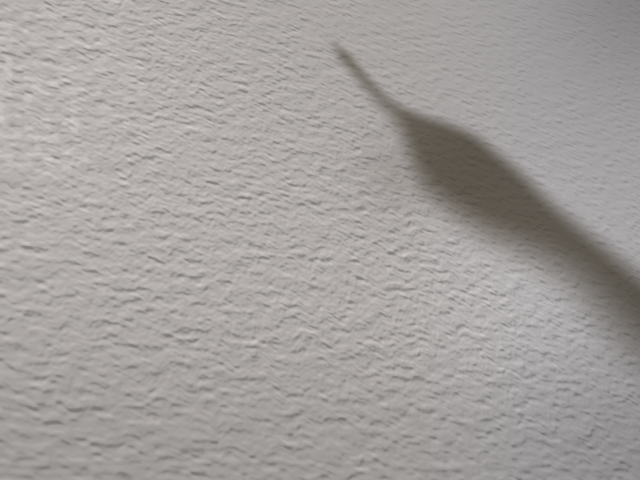
Write a Shadertoy shader that draws this texture.

```glsl
// Embossed pale wall covering seen at an angle, with a soft leaf-shaped shadow.

const vec3 WARM_GREY = vec3(1.022, 0.995, 0.980);
const vec3 COOL_GREY = vec3(1.010, 0.995, 1.005);
const vec3 SHADOW_TINT = vec3(0.56, 0.535, 0.485);

float hash(vec2 p) {
    return fract(sin(dot(p, vec2(127.1, 311.7))) * 43758.5453);
}

float valueNoise(vec2 p) {
    vec2 cell = floor(p);
    vec2 f = fract(p);
    f = f * f * f * (f * (f * 6.0 - 15.0) + 10.0);
    float low = mix(hash(cell), hash(cell + vec2(1.0, 0.0)), f.x);
    float high = mix(hash(cell + vec2(0.0, 1.0)), hash(cell + vec2(1.0, 1.0)), f.x);
    return mix(low, high, f.y);
}

float glow(vec2 p, vec2 center, float radius) {
    vec2 d = (p - center) / radius;
    return exp(-dot(d, d));
}

// Projects the canvas onto a wall receding to the upper right.
vec2 wallCoords(vec2 p) {
    return p / (1.0 - dot(p, vec2(0.20, 0.25)));
}

// Wrinkles stretched along the rows, with finer creases on top.
float wrinkleHeight(vec2 q, float detail) {
    q.y += 0.014 * (valueNoise(q * vec2(24.0, 14.0)) - 0.5);
    float broad = valueNoise(q * vec2(22.0, 58.0));
    float medium = valueNoise(q * vec2(47.0, 88.0) + vec2(q.y * 16.0, 7.3));
    float fine = valueNoise(q * vec2(95.0, 150.0) + vec2(q.y * -40.0, 31.7));
    return 0.85 * broad + 0.75 * medium + 0.50 * detail * fine;
}

// Slope towards the light, with narrow dark creases below the ridges.
float reliefTone(vec2 q, float detail) {
    vec2 lightStep = vec2(-0.003, 0.0085);
    float slope = wrinkleHeight(q - 0.5 * lightStep, detail)
                - wrinkleHeight(q + 0.5 * lightStep, detail);
    float crease = smoothstep(0.10, 0.80, -slope);
    return 0.145 * slope - 0.10 * crease + 0.015;
}

// Thin stem that opens into a blade; the lower edge is the softer one.
float leafShadow(vec2 p) {
    vec2 axis = vec2(0.775, -0.632);
    vec2 d = p - vec2(0.686, 0.913);
    float s = dot(d, axis);
    float t = dot(d, vec2(-axis.y, axis.x));
    float upper = 0.008 - 0.022 * smoothstep(0.0, 0.18, s)
                + 0.054 * smoothstep(0.17, 0.38, s)
                - 0.010 * smoothstep(0.45, 0.60, s);
    float lower = -0.010 - 0.025 * smoothstep(0.0, 0.20, s)
                - 0.076 * smoothstep(0.18, 0.37, s)
                + 0.046 * smoothstep(0.42, 0.70, s)
                - 0.020 * smoothstep(0.70, 0.90, s);
    float reach = max(s, 0.0);
    float upperBlur = 0.011 + 0.030 * reach;
    float lowerBlur = 0.013 + 0.085 * reach;
    float body = smoothstep(lower - lowerBlur, lower + lowerBlur, t)
               * (1.0 - smoothstep(upper - upperBlur, upper + upperBlur, t));
    return body * smoothstep(-0.01, 0.05, s) * mix(0.85, 1.05, smoothstep(0.1, 0.4, s));
}

// Broad brightness of the wall before relief and shadow.
float wallLight(vec2 p) {
    float light = 0.630;
    light += 0.055 * glow(p, vec2(0.10, 0.82), 0.48);
    light += 0.055 * glow(p, vec2(1.08, 0.37), 0.24);
    light += 0.022 * glow(p, vec2(0.65, 0.45), 0.35);
    light -= 0.040 * (1.0 - smoothstep(0.0, 0.42, p.y));
    light -= 0.130 * glow(p, vec2(1.38, 1.06), 0.24);
    light -= 0.050 * glow(p, vec2(1.36, 0.05), 0.28);
    return light;
}

void mainImage(out vec4 fragColor, in vec2 fragCoord) {
    vec2 p = fragCoord / iResolution.y;
    vec2 q = wallCoords(p);

    // Focus is best across the middle and falls off towards the edges.
    float distanceFade = smoothstep(1.15, 2.1, p.x + p.y);
    float detail = mix(0.4, 1.0, smoothstep(0.0, 0.35, p.y))
                 * mix(0.5, 1.0, smoothstep(-0.1, 0.35, p.x)) * (1.0 - 0.7 * distanceFade);
    float contrast = mix(1.0, 0.35, distanceFade);

    float tone = reliefTone(q, detail) * contrast;

    // Glancing light leaves pale flecks at the upper left.
    float flecks = smoothstep(0.45, 0.95, valueNoise(q * vec2(40.0, 55.0) + 5.1));
    tone += 0.09 * flecks * glow(p, vec2(0.03, 0.78), 0.27);

    float shadow = leafShadow(p);
    float penumbra = 0.20 * glow(p, vec2(0.83, 0.64), 0.085);

    float coolness = smoothstep(0.75, 1.25, p.x);
    vec3 color = wallLight(p) * mix(WARM_GREY, COOL_GREY, coolness);
    color *= 1.0 + tone * mix(1.0, 0.65, shadow);
    color *= mix(vec3(1.0), SHADOW_TINT, min(shadow + penumbra * (1.0 - shadow), 1.05));

    fragColor = vec4(clamp(color, 0.0, 1.0), 1.0);
}
```
